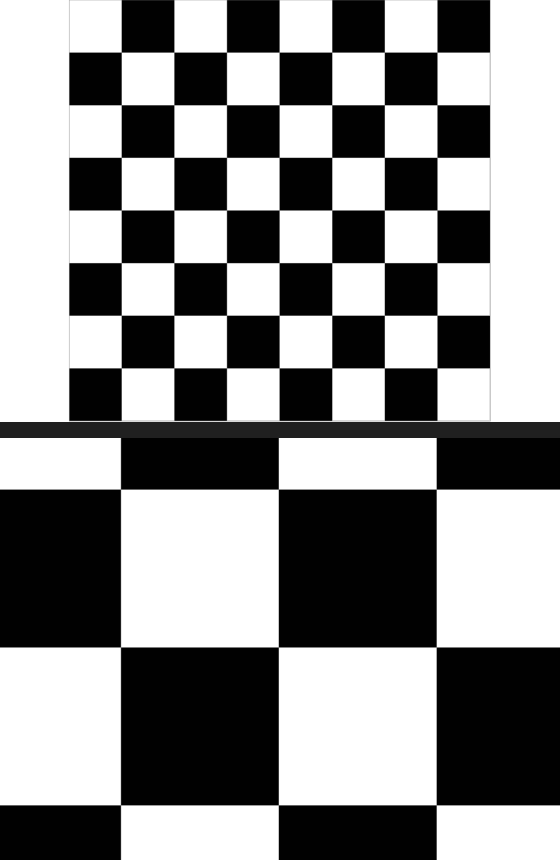
Top: the whole. Bottom: its middle third, enlarged.
Reproduce this pattern procedurally as a WebGL 2 fragment shader.

```glsl
#version 300 es
precision highp float;
// Draws an eight by eight black and white checkerboard on a white ground.
// The squares are the product of two softened square waves, clipped by a
// box distance, with a hairline frame that is darker at right and bottom.

uniform vec2 u_resolution;
out vec4 outColor;

const float SQUARES = 8.0;
const float BOARD_SIDE = 0.9976;                 // in canvas heights
const vec2 BOARD_SHIFT = vec2(-0.0009, 0.0012);  // from the canvas centre
const float FRAME_HALF_WIDTH = 0.0008;

const vec3 WHITE = vec3(1.0);
const vec3 BLACK = vec3(0.004);
const vec3 FRAME_DARK = vec3(0.53);
const vec3 FRAME_PALE = vec3(0.90);

// Square wave of period 2: +1 on even cells, -1 on odd, with soft steps.
vec2 softSquareWave(vec2 x, float soft) {
    vec2 edgeDistance = abs(mod(x - 0.5, 2.0) - 1.0) - 0.5;
    return clamp(edgeDistance / soft, -1.0, 1.0);
}

// Signed distance to a square centred on the origin.
float squareDistance(vec2 p, float halfSide) {
    vec2 d = abs(p) - halfSide;
    return length(max(d, 0.0)) + min(max(d.x, d.y), 0.0);
}

// Share of a pixel that lies inside a shape.
float coverage(float distance, float pixel) {
    return clamp(0.5 - distance / pixel, 0.0, 1.0);
}

// Ink amount of the checkerboard; the lower left square is inked.
float checkerInk(vec2 cell, float soft) {
    vec2 wave = softSquareWave(cell, soft);
    return 0.5 + 0.5 * wave.x * wave.y;
}

void main() {
    float pixel = 1.0 / u_resolution.y;
    vec2 p = (gl_FragCoord.xy - 0.5 * u_resolution) * pixel - BOARD_SHIFT;
    float board = squareDistance(p, 0.5 * BOARD_SIDE);

    // Squares
    float cellSize = BOARD_SIDE / SQUARES;
    vec2 cell = p / cellSize + 0.5 * SQUARES;
    float ink = checkerInk(cell, 0.65 * pixel / cellSize);
    vec3 color = mix(WHITE, BLACK, ink * coverage(board, pixel));

    // Frame: only darkens, so it vanishes beside the black squares
    vec3 frameColor = mix(FRAME_PALE, FRAME_DARK, step(p.y, p.x));
    float frame = coverage(abs(board) - FRAME_HALF_WIDTH, pixel);
    color = min(color, mix(WHITE, frameColor, frame));

    outColor = vec4(color, 1.0);
}
```
